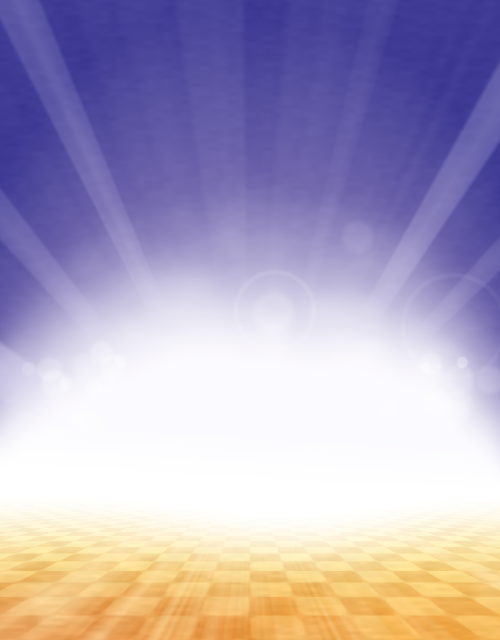
This background is drawn by a WebGL 2 fragment shader. Its source:

```glsl
#version 300 es
precision highp float;
// Violet sky with light beams fanning out of a white glow at the horizon,
// above a tiled amber floor in perspective. The sky is a bowed gradient,
// beams are angular bands, and floor tiles come from a 1/depth projection.
uniform vec2 u_resolution;
out vec4 outColor;

float hash(float n) {
    return fract(sin(n * 127.1) * 43758.55);
}

float noise(float x) {
    float cell = floor(x);
    return mix(hash(cell), hash(cell + 1.0), smoothstep(0.0, 1.0, fract(x)));
}

float noise2(vec2 p) {
    vec2 cell = floor(p);
    vec2 f = smoothstep(0.0, 1.0, fract(p));
    float n = cell.x + cell.y * 57.0;
    return mix(mix(hash(n), hash(n + 1.0), f.x), mix(hash(n + 57.0), hash(n + 58.0), f.x), f.y);
}

float disc(vec2 p, vec2 center, float radius) {
    return 1.0 - smoothstep(radius * 0.65, radius * 1.1, length(p - center));
}

float ring(vec2 p, vec2 center, float radius) {
    return 1.0 - smoothstep(0.001, 0.006, abs(length(p - center) - radius));
}

// Beams as (angle from vertical, half width, strength)
float beams(vec2 p) {
    const vec3 fan[9] = vec3[9](
        vec3(-1.06, 0.09, 0.50), vec3(-0.70, 0.045, 0.17),
        vec3(-0.43, 0.042, 0.20), vec3(-0.24, 0.10, 0.025),
        vec3(-0.08, 0.07, 0.06), vec3(0.17, 0.105, 0.05),
        vec3(0.255, 0.03, 0.04), vec3(0.55, 0.046, 0.27),
        vec3(0.77, 0.035, 0.16));
    float angle = atan(p.x, p.y - 0.2);
    float light = 0.035 * noise(angle * 45.0);
    for (int i = 0; i < 9; i++) {
        float offset = abs(angle - fan[i].x);
        float core = 1.0 - smoothstep(fan[i].y * 0.8, fan[i].y * 1.08, offset);
        light += fan[i].z * core * (1.0 - 0.35 * offset / fan[i].y);
    }
    return max(light, 0.0);
}

// Soft bokeh lights clustered on both sides above the horizon
float bokeh(vec2 p) {
    float light = 0.0;
    for (int i = 0; i < 26; i++) {
        float n = float(i) + 1.0;
        float side = i % 2 == 0 ? -1.0 : 1.0;
        vec2 center = vec2(side * mix(0.2, 0.385, hash(n)), mix(0.32, 0.47, hash(n + 31.0)));
        light += disc(p, center, mix(0.007, 0.026, hash(n + 67.0))) * mix(0.1, 0.28, hash(n + 93.0));
    }
    return light;
}

vec3 skyColor(vec2 p) {
    // Height bends upward at the sides so that the glow forms a dome
    float side = abs(p.x);
    float height = p.y + 3.3 * side * side * side;
    vec3 color = mix(vec3(0.235, 0.22, 0.575), vec3(0.45, 0.41, 0.68),
                     clamp((0.98 - height - 0.4 * p.x * p.x) / 0.31, 0.0, 1.0));
    float cloud = noise2(p * 11.0) + 0.5 * noise2(p * 27.0) - 0.75;
    float glow = 1.0 - smoothstep(0.43, 0.735, height + 0.03 * cloud);
    color = mix(color, vec3(0.985, 0.98, 0.995), glow);
    color = mix(color, vec3(0.90, 0.88, 0.97), min(beams(p), 0.7) * smoothstep(0.42, 0.65, height));

    // Lens flares and side lights
    float flare = 0.09 * disc(p, vec2(0.169, 0.629), 0.028);
    flare += 0.20 * disc(p, vec2(0.037, 0.512), 0.036);
    flare += 0.11 * ring(p, vec2(0.039, 0.514), 0.061);
    flare += 0.06 * ring(p, vec2(0.319, 0.49), 0.08);
    flare += 0.14 * disc(p, vec2(0.30, 0.414), 0.06);
    color = mix(color, vec3(1.0), min(flare + bokeh(p), 0.65));

    // White haze at the horizon, a little higher on the left
    float haze = p.y + 0.06 * p.x;
    return mix(vec3(1.0), color, smoothstep(0.235, 0.335, haze));
}

vec3 floorColor(vec2 p) {
    float depth = max(0.271 - p.y, 0.01);
    vec3 amber = mix(vec3(0.87, 0.51, 0.21), vec3(0.94, 0.65, 0.25), smoothstep(-0.35, 0.3, p.x));
    vec3 color = mix(amber, vec3(0.97, 0.86, 0.52), smoothstep(0.0, 0.16, p.y));

    // Checkered tiles
    vec2 tile = vec2(p.x / (depth * 0.336), 1.63 / depth);
    float wave = sin(3.14159 * tile.x) * sin(3.14159 * tile.y);
    color += vec3(0.022, 0.055, 0.062) * clamp(wave / 0.1, -1.0, 1.0);

    // Reflected streaks of light
    float angle = atan(p.x, depth);
    float streak = smoothstep(0.45, 0.95, noise(angle * 14.0 + 4.0)) * 0.32;
    streak += 0.24 * noise(angle * 42.0);
    streak += 0.2 * smoothstep(0.6, 0.9, noise2(p * 16.0 + 5.0));
    color = mix(color, vec3(1.0, 0.90, 0.68), streak);

    // Fine ripples and glow spilling forward from the horizon
    color += 0.05 * (noise2(p * vec2(50.0, 190.0)) - 0.5);
    float spill = 0.03 * exp(-pow((p.x - 0.06) / 0.2, 2.0));
    return mix(color, vec3(1.0), smoothstep(0.105, 0.232, p.y + spill));
}

void main() {
    vec2 p = (gl_FragCoord.xy - vec2(0.5 * u_resolution.x, 0.0)) / u_resolution.y;
    vec3 color = mix(floorColor(p), skyColor(p), smoothstep(0.225, 0.25, p.y));

    // Faint mottling, strongest in the violet
    color += 0.03 * (1.0 - color.g) * (noise2(p * vec2(70.0, 150.0)) - 0.5);
    outColor = vec4(clamp(color, 0.0, 1.0), 1.0);
}
```
